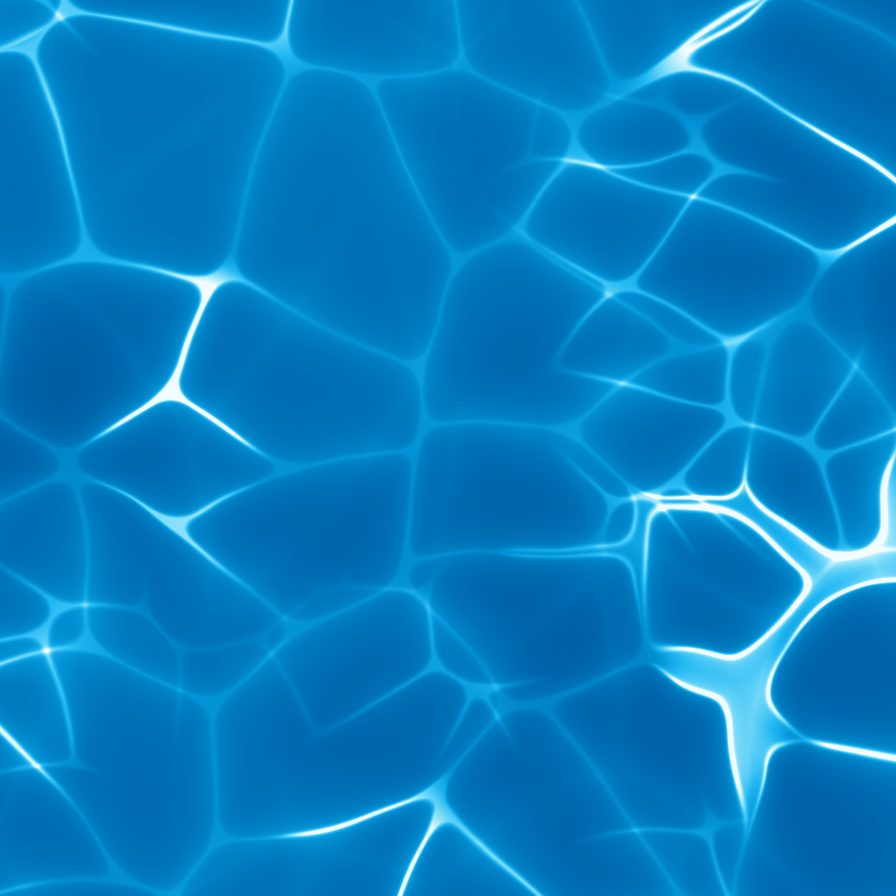
Write a three.js fragment shader that draws this texture.

```glsl
// Sunlit swimming pool water: a web of bright caustic lines over deep blue.
varying vec2 vUv;

// Water colours, from shade to full sunlight
const vec3 DEEP   = vec3(0.00, 0.36, 0.63);
const vec3 MID    = vec3(0.00, 0.47, 0.74);
const vec3 BRIGHT = vec3(0.01, 0.58, 0.84);
const vec3 SKY    = vec3(0.13, 0.72, 0.95);
const vec3 PALE   = vec3(0.51, 0.87, 0.98);
const vec3 WHITE  = vec3(0.95, 0.99, 1.00);

// Sizes in canvas units, densities in cells per canvas
const vec2  MAIN_CELLS  = vec2(4.6, 5.4);
const vec2  FINE_CELLS  = vec2(6.5, 7.5);
const vec2  GHOST_CELLS = vec2(4.2, 3.6);
const float JITTER      = 0.92;
const float NODE_FLARE  = 0.12;
const float WARP        = 0.085;
const float RIPPLE      = 0.018;
const float CORE_WIDTH  = 0.0034;
const float HALO_WIDTH  = 0.010;
const float GLOW_WIDTH  = 0.026;
const float LENS_WIDTH  = 0.024;

vec2 hash2(vec2 p) {
  vec3 q = fract(vec3(p.xyx) * vec3(0.1031, 0.1030, 0.0973));
  q += dot(q, q.yzx + 33.33);
  return fract((q.xx + q.yz) * q.zy);
}

// Smooth vector noise, each channel 0 to 1
vec2 noise2(vec2 p) {
  vec2 i = floor(p);
  vec2 f = fract(p);
  f = f * f * f * (f * (f * 6.0 - 15.0) + 10.0);
  vec2 low  = mix(hash2(i), hash2(i + vec2(1.0, 0.0)), f.x);
  vec2 high = mix(hash2(i + vec2(0.0, 1.0)), hash2(i + 1.0), f.x);
  return mix(low, high, f.y);
}

float smoothMin(float a, float b, float k) {
  float h = max(k - abs(a - b), 0.0) / k;
  return min(a, b) - h * h * k * 0.25;
}

// Distance to the nearest cell border, with webbed corners
float webDistance(vec2 p, vec2 cells, float seed) {
  p = p * cells + seed;
  vec2 home = floor(p);
  vec2 f = p - home;
  vec2 nearCell = vec2(0.0);
  vec2 nearest = vec2(0.0);
  float best = 8.0;
  for (int y = -1; y <= 1; y++) {
    for (int x = -1; x <= 1; x++) {
      vec2 cell = vec2(float(x), float(y));
      vec2 r = cell + 0.5 + JITTER * (hash2(home + cell) - 0.5) - f;
      float d = dot(r, r);
      if (d < best) { best = d; nearest = r; nearCell = cell; }
    }
  }
  float edge = 2.0;
  for (int y = -2; y <= 2; y++) {
    for (int x = -2; x <= 2; x++) {
      vec2 cell = nearCell + vec2(float(x), float(y));
      vec2 r = cell + 0.5 + JITTER * (hash2(home + cell) - 0.5) - f;
      vec2 gap = r - nearest;
      if (dot(gap, gap) > 0.0001) {
        edge = smoothMin(edge, dot(0.5 * (r + nearest), normalize(gap)), NODE_FLARE);
      }
    }
  }
  return max(edge, 0.0) * 2.0 / (cells.x + cells.y);
}

// Sharp core and soft halo of one light line
float filament(float d, float strength) {
  float core = d / CORE_WIDTH;
  return strength * (3.5 * exp(-core * core) + 1.2 * exp(-d / HALO_WIDTH));
}

// Light level 0 to 5 to water colour
vec3 waterColor(float light) {
  vec3 c = mix(DEEP, MID, clamp(light, 0.0, 1.0));
  c = mix(c, BRIGHT, clamp(light - 1.0, 0.0, 1.0));
  c = mix(c, SKY, clamp(light - 2.0, 0.0, 1.0));
  c = mix(c, PALE, clamp(light - 3.0, 0.0, 1.0));
  return mix(c, WHITE, clamp(light - 4.0, 0.0, 1.0));
}

void main() {
  // Bend the plane so the borders curve like refracted light
  vec2 p = vUv + WARP * (noise2(vUv * 3.2 + 7.0) - 0.5);
  p += RIPPLE * (noise2(vUv * 10.0 + 31.0) - 0.5);

  // Uneven depth shading
  float light = 0.75 * noise2(p * 3.5 + 53.0).x + 0.25 * noise2(p * 9.0 + 17.0).y - 0.18;

  // Main web, opening into pale lenses here and there
  vec2 mask = noise2(vUv * 5.0 + 81.0);
  float edge = webDistance(p, MAIN_CELLS, 12.0);
  float open = smoothstep(0.70, 0.98, mask.y);
  float rim = edge - LENS_WIDTH * open;
  float strength = 0.12 + 0.95 * smoothstep(0.35, 0.80, mask.x);
  strength = mix(strength, 0.9, open);
  float fill = open * (1.0 - smoothstep(-0.004, 0.003, rim));
  light += 0.9 * exp(-max(rim, 0.0) / GLOW_WIDTH);
  light += filament(abs(rim), strength) + 2.2 * fill;

  // Finer, fainter web in patches
  float fine = webDistance(p + 0.3 * RIPPLE * mask, FINE_CELLS, 47.0);
  float patchMask = smoothstep(0.45, 0.85, noise2(vUv * 4.0 + 23.0).x);
  light += patchMask * (0.5 * exp(-fine / GLOW_WIDTH) + filament(fine, 0.35));

  // Blurred bands of light from deeper water
  float ghost = webDistance(p, GHOST_CELLS, 90.0);
  light += 0.6 * mask.y * exp(-ghost / GLOW_WIDTH);

  gl_FragColor = vec4(waterColor(light), 1.0);
}
```
